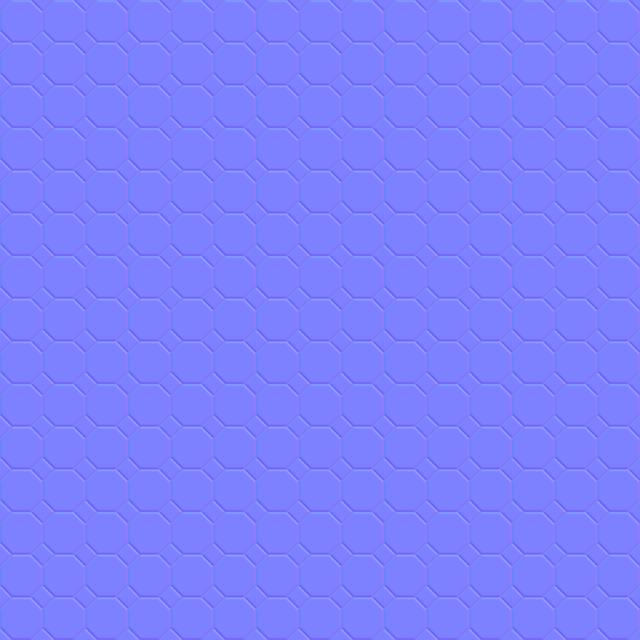
This texture map is drawn by a Shadertoy shader. Its source:

```glsl
// Tangent-space normal map of bevelled octagon tiles with small diamond insets.
#define TILES 15.0       // repeats across and down
#define CORNER_CUT 0.28  // corner cut along a cell side, in cells
#define BEVEL 0.060      // bevel width on each side of a seam, in cells
#define TILT_LIT 0.19    // red/green offset on edges along the light
#define TILT_CROSS 0.105 // red/green offset on edges across the light
#define SIDE_SKEW 0.20   // turn of the straight sides' normals
#define SHADE 0.050      // loss of blue on bevels facing down-left
#define SOFTNESS 0.042   // smallest filter width, in cells
#define FLAT_COLOR vec3(0.490, 0.502, 1.0)
#define SAMPLES 5        // filter samples per axis

const float DIAGONAL = 0.70710678;

// Returns the outward bevel direction (xy) and the distance to the seam (z).
vec3 tileEdge(vec2 cell) {
    vec2 p = fract(cell) - 0.5;
    vec2 q = abs(p);
    vec2 side = vec2(p.x < 0.0 ? -1.0 : 1.0, p.y < 0.0 ? -1.0 : 1.0);
    vec2 cornerDir = side * DIAGONAL;

    float toCorner = (1.0 - CORNER_CUT - q.x - q.y) * DIAGONAL;
    float toSide = 0.5 - max(q.x, q.y);

    // Diamond inset: its edges face back towards the octagon
    if (toCorner < 0.0) return vec3(-cornerDir, -toCorner);

    // Octagon: the nearest of the straight and cut sides
    if (toCorner < toSide) return vec3(cornerDir, toCorner);
    vec2 sideDir = q.x > q.y ? side.x * vec2(1.0, -SIDE_SKEW)
                             : side.y * vec2(SIDE_SKEW, 1.0);
    return vec3(normalize(sideDir), toSide);
}

// Encodes the bevel slope as a normal-map colour.
vec3 normalColor(vec2 cell) {
    vec3 edge = tileEdge(cell);
    float slope = 1.0 - smoothstep(0.2 * BEVEL, BEVEL, edge.z);
    float facing = dot(edge.xy, vec2(DIAGONAL));
    float tilt = mix(TILT_CROSS, TILT_LIT, facing * facing);
    return FLAT_COLOR + slope * vec3(edge.xy * tilt, -SHADE * (0.5 - 0.5 * facing));
}

void mainImage(out vec4 fragColor, in vec2 fragCoord) {
    vec2 cell = fragCoord / iResolution.xy * TILES;
    vec2 width = max(TILES / iResolution.xy, vec2(SOFTNESS));

    // Average a grid of samples over the filter width
    vec3 sum = vec3(0.0);
    for (int j = 0; j < SAMPLES; j++) {
        for (int i = 0; i < SAMPLES; i++) {
            vec2 offset = (vec2(i, j) + 0.5) / float(SAMPLES) - 0.5;
            sum += normalColor(cell + offset * width);
        }
    }
    fragColor = vec4(sum / float(SAMPLES * SAMPLES), 1.0);
}
```
